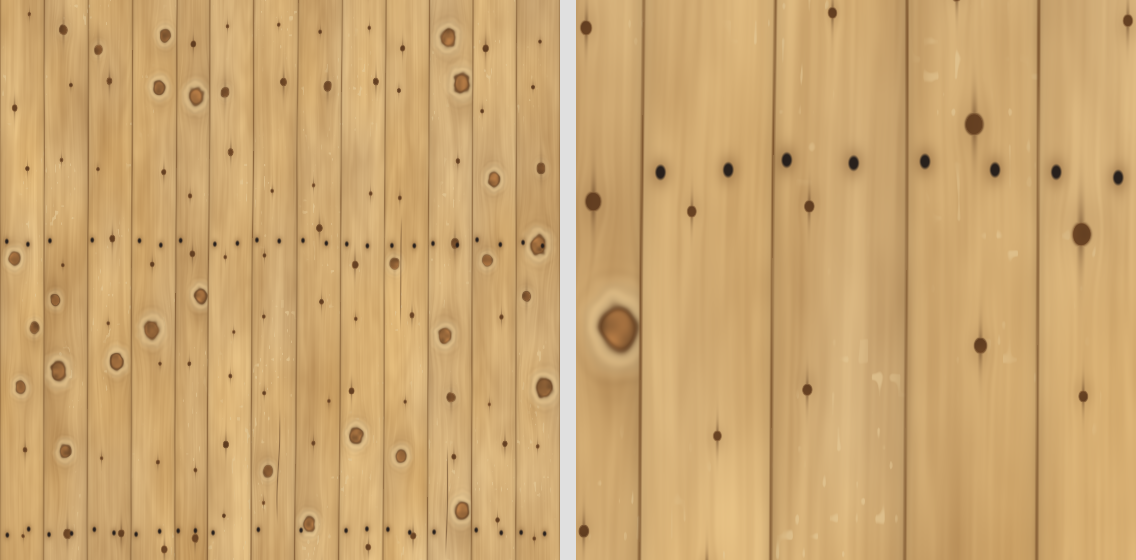
Left: the whole. Right: its middle third, enlarged.
Give the GLSL for this texture, as a Shadertoy shader.

```glsl
// Thirteen upright pine boards with bent grain, knots, nail holes and fine cracks.
#define BOARDS 13.0
#define PITCH 0.07845       // board width
#define SLIM 0.0198         // width missing from the fifth board
#define KNOT_CELLS 8.0      // knot slots along each board
#define NAIL_ROWS vec2(0.05, 0.566)
#define SHADE vec3(0.70, 0.535, 0.33)
#define LIGHT vec3(0.885, 0.74, 0.51)
#define PALE vec3(0.89, 0.78, 0.58)
#define KNOT vec3(0.60, 0.41, 0.23)
#define BARK vec3(0.33, 0.20, 0.10)
#define SEAM vec3(0.47, 0.31, 0.16)
#define HOLE vec3(0.11, 0.09, 0.09)

float hash(vec2 p) {
    return fract(sin(dot(p, vec2(127.1, 311.7))) * 43758.5);
}

float noise(vec2 p) {
    vec2 i = floor(p), f = fract(p);
    f = f * f * (3.0 - 2.0 * f);
    return mix(mix(hash(i), hash(i + vec2(1, 0)), f.x),
               mix(hash(i + vec2(0, 1)), hash(i + vec2(1, 1)), f.x), f.y);
}

float fbm(vec2 p) {
    float sum = 0.0, amp = 0.533;
    for (int i = 0; i < 4; i++) {
        sum += amp * noise(p);
        p = p * 2.03 + 17.3;
        amp *= 0.5;
    }
    return sum;
}

// 1 inside radius r, 0 outside, with an edge of half-width soft
float disc(float d, float r, float soft) {
    return 1.0 - smoothstep(r - soft, r + soft, d);
}

void mainImage(out vec4 fragColor, in vec2 fragCoord) {
    vec2 p = fragCoord / iResolution.xy;
    float px = 1.0 / iResolution.y;

    // Boards: slight lean and wobble, fading out at the canvas sides
    float sway = 0.006 * (0.5 - p.y) + 0.002 * (noise(vec2(p.y * 4.0, p.x * 9.0)) - 0.5);
    p.x += sway * sin(3.14159 * p.x);
    float shift = SLIM * step(5.0 * PITCH - SLIM, p.x);
    float id = clamp(floor((p.x + shift) / PITCH), 0.0, BOARDS - 1.0);
    float left = id * PITCH - shift;
    float width = PITCH - (id == 4.0 ? SLIM : 0.0);
    float toSeam = min(p.x - left, left + width - p.x);

    // Knots: gather their masks and the bend they give the grain
    float bend = 0.0, halo = 0.0, rings = 0.0, stain = 0.0, core = 0.0, rim = 0.0, dark = 0.0;
    float rough = noise(p * 110.0) - 0.5;
    for (float j = -1.0; j <= 1.0; j++) {
        vec2 seed = vec2(id, floor(p.y * KNOT_CELLS) + j);
        float r = mix(0.0025, 0.0135, pow(hash(seed + 0.1), 3.0));
        float big = smoothstep(0.005, 0.010, r);
        vec2 spot = vec2(hash(seed + 3.7), hash(seed + 8.3));
        vec2 d = p - vec2(left + width * mix(0.2, 0.8, spot.x),
                          (seed.y + mix(0.15, 0.85, spot.y)) / KNOT_CELLS);
        float q = length(d * vec2(1.0, 0.8)) / r + 0.3 * rough;
        float inside = disc(q, 1.0, max(0.12, px / r));
        vec2 flow = d / (r * vec2(2.2, 4.5));
        vec2 smear = (d + vec2(0.0, r * (4.0 * spot.x - 2.0))) / (r * vec2(2.2, 3.2));
        float tail = exp(-abs(d.y) / (r * 2.5)) * disc(abs(d.x), r * 0.3, r * 0.3);
        bend += 0.85 * d.x * exp(-dot(flow, flow));
        halo = max(halo, big * (1.0 - smoothstep(1.3, 2.7, q)));
        rings += big * sin(q * 9.0) * exp(-0.25 * q * q);
        stain += exp(-dot(smear, smear)) * mix(0.35, 0.55, big);
        core = max(core, inside);
        rim = max(rim, exp(-pow((q - 1.0) / 0.17, 2.0)) * mix(0.5, 0.85, spot.y));
        dark = max(dark, (1.0 - big) * max(0.75 * inside, 0.7 * tail));
    }

    // Grain: fine fibres, broad streaks, growth lines and soft clouds
    float u = p.x - bend + 0.006 * (noise(vec2(p.y * 6.0, id * 5.0)) - 0.5);
    float fibre = noise(vec2(u * 420.0, p.y * 9.0) + id * 17.0) - 0.5;
    float streak = fbm(vec2(u * 70.0, p.y * 2.5) + id * 31.0) - 0.5;
    float cloud = fbm(vec2(p.x * 16.0, p.y * 6.0) + id * 9.0) - 0.5;
    float growth = sin(60.0 * fbm(vec2(u * 14.0, p.y * 1.6) + id * 23.0));
    float tone = 0.62 + 0.5 * streak + 0.85 * cloud + 0.16 * fibre
               + 0.05 * growth + 0.26 * (hash(vec2(id, 5.0)) - 0.5);
    vec3 col = mix(SHADE, LIGHT, clamp(tone, -0.15, 1.1));
    float grey = hash(vec2(id, 9.0)) + 1.5 * (noise(p * vec2(20.0, 7.0) + 40.0) - 0.5);
    col += vec3(-0.008, 0.006, 0.028) * (grey - 0.4);
    float fleck = noise(vec2(u * 260.0, p.y * 95.0));
    col = mix(col, PALE, 0.7 * smoothstep(0.85, 0.96, fleck) * smoothstep(0.05, 0.2, cloud));

    // Knot colours
    col = mix(col, SEAM, 0.42 * min(stain, 1.0));
    col = mix(col, PALE, 0.6 * halo) * (1.0 + 0.04 * rings);
    col = mix(col, KNOT * (1.0 + 0.35 * rough + 0.3 * fibre), core);
    col = mix(col, BARK, max(0.7 * rim, dark));

    // Cracks on a few boards
    float crackX = left + width * mix(0.25, 0.75, hash(vec2(id, 2.0)))
                 + 0.008 * (noise(vec2(p.y * 9.0, id)) - 0.5);
    float along = abs(p.y - hash(vec2(id, 4.0))) / 0.11;
    float crack = disc(abs(p.x - crackX), 0.0006, max(0.0006, px)) * (1.0 - smoothstep(0.5, 1.0, along));
    col = mix(col, BARK, 0.7 * crack * step(0.7, hash(vec2(id, 6.0))));

    // Nail holes: two rows, one or two holes per board
    for (int n = 0; n < 4; n++) {
        vec2 seed = vec2(id, float(n) + 20.0);
        float side = float(n / 2);
        float x = left + width * (0.14 + 0.5 * side + 0.08 * (hash(seed) - 0.5));
        float y = NAIL_ROWS[n % 2] + 0.012 * (hash(seed + 7.0) - 0.5);
        float d = length((p - vec2(x, y)) * vec2(1.0, 0.7));
        float present = step(0.25 * side, hash(seed + 13.0));
        col = mix(col, SEAM, 0.4 * present * exp(-d * d / 0.00004));
        col = mix(col, HOLE, 0.92 * present * disc(d, 0.0029, max(0.0009, px)));
    }

    // Seams: soft shade, then a thin line of uneven strength
    float wear = noise(vec2(p.y * 14.0, id * 3.0));
    col *= 1.0 - 0.10 * exp(-toSeam / 0.004);
    col = mix(col, SEAM, mix(0.4, 0.9, wear) * disc(toSeam, 0.0009, max(0.0008, px)));
    fragColor = vec4(clamp(col, 0.0, 1.0), 1.0);
}
```
